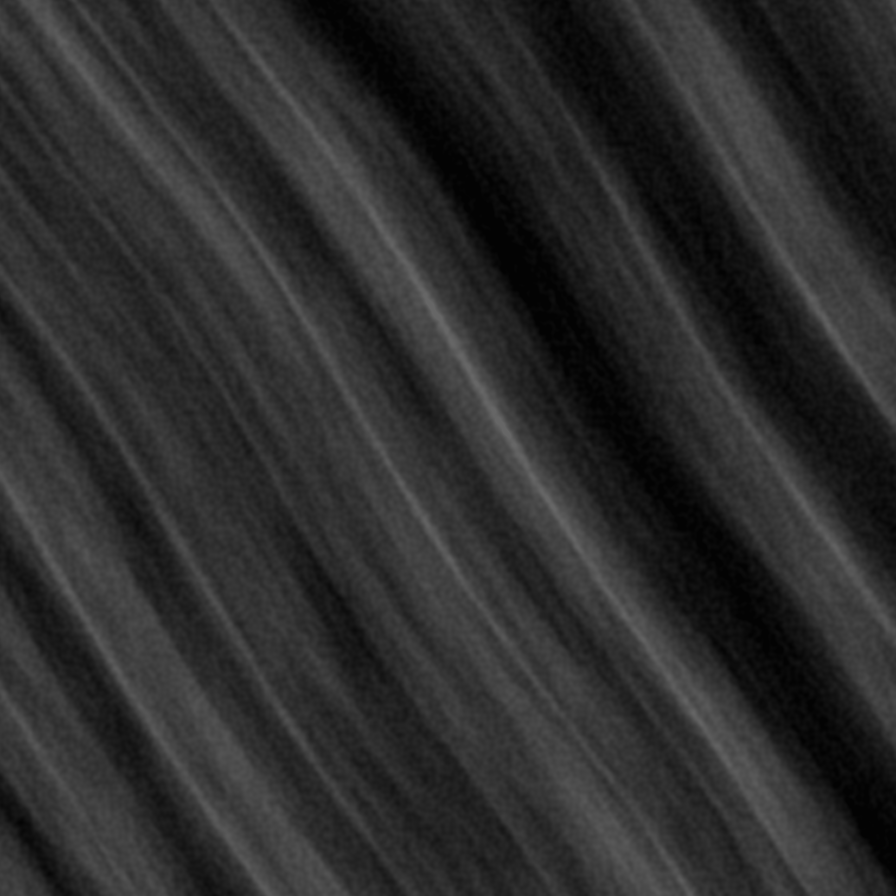
Write a Shadertoy shader that draws this texture.

```glsl
// Dark grey brushed folds: soft diagonal streaks with thin bright ridges and fine grain.

#define STREAK_DIR vec2(0.562, -0.827)
#define LIGHT_BASE 0.178
#define DARK_BASE 0.132
#define LIGHT_FOLD 0.034
#define DARK_FOLD 0.078
#define VALLEY_DEPTH 0.055
#define STREAK_GAIN vec4(0.095, 0.120, 0.078, 0.040)
#define RIDGE_GAIN 0.135
#define RIDGE_SPACING 0.0625
#define BEND 0.03
#define GRAIN 0.042

const float TAU = 6.2831853;

float hash(vec2 cell) {
    uvec2 q = uvec2(ivec2(cell)) * uvec2(1597u, 3812u);
    uint n = (q.x ^ q.y ^ (q.x >> 7)) * 747796u + 28913u;
    n = (n ^ (n >> 15)) * 739981u;
    n = (n ^ (n >> 13)) * 277803u;
    return float((n ^ (n >> 16)) & 65535u) / 65536.0;
}

float cornerSlope(vec2 cell, vec2 offset) {
    float angle = TAU * hash(cell);
    return dot(vec2(cos(angle), sin(angle)), offset);
}

float gradientNoise(vec2 p) {
    vec2 cell = floor(p), f = p - cell;
    vec2 blend = f * f * f * (f * (f * 6.0 - 15.0) + 10.0);
    vec2 e = vec2(1.0, 0.0);
    float low = mix(cornerSlope(cell, f), cornerSlope(cell + e.xy, f - e.xy), blend.x);
    float high = mix(cornerSlope(cell + e.yx, f - e.yx), cornerSlope(cell + e.xx, f - e.xx), blend.x);
    return mix(low, high, blend.y);
}

// Broad light and dark folds, tighter at the lower left and deeper at the upper right
float folds(float across) {
    float side = smoothstep(0.76, 0.9, across);
    float phase = 4.9 * (across - 0.76) - 2.65 * max(0.55 - across, 0.0);
    float valley = (across - 0.9) / 0.08;
    return mix(LIGHT_BASE, DARK_BASE, side)
         + mix(LIGHT_FOLD, DARK_FOLD, side) * cos(TAU * phase)
         - VALLEY_DEPTH * exp(-valley * valley);
}

// Octaves of drawn-out noise; finer ones are shorter and slightly turned
float streaks(float across, float along) {
    float sum = 0.0, freq = 10.0, stretch = 0.05;
    for (int i = 0; i < 4; i++) {
        float skew = 0.018 * (float(i) - 1.5) * along;
        vec2 p = vec2(across + skew, along * stretch) * freq;
        sum += STREAK_GAIN[i] * gradientNoise(p + float(i) * 23.7 + 3.3);
        freq *= 2.05;
        stretch *= 1.5;
    }
    return sum;
}

// Thin crests, alternately strong and faint, sharp on the near side and glowing on the far side
float ridges(float across, float along) {
    float sum = 0.0;
    for (int i = 0; i < 24; i++) {
        float id = float(i);
        float faint = mod(id, 2.0);
        float jitter = mix(0.35, 0.9, faint) * (hash(vec2(id, 71.0)) - 0.5);
        float sway = 0.01 * gradientNoise(vec2(along * 1.6, id * 3.7 + 0.4));
        float d = across - (id + 0.1 + jitter) * RIDGE_SPACING - sway;
        float core = exp(-d * d / 0.00003);
        float glow = exp(-max(d, 0.0) / 0.022) * smoothstep(-0.01, 0.005, d);
        float strength = mix(0.6, 1.0, hash(vec2(id, 29.0))) * mix(1.0, 0.4, faint);
        sum += strength * (0.6 * core + 0.4 * glow);
    }
    return sum;
}

void mainImage(out vec4 fragColor, in vec2 fragCoord) {
    vec2 uv = fragCoord / iResolution.y;
    float along = dot(uv, STREAK_DIR);
    float across = dot(uv, vec2(-STREAK_DIR.y, STREAK_DIR.x));
    across += BEND * gradientNoise(vec2(across * 1.3, along * 1.7) + 5.2);

    float tone = folds(across);
    float lit = smoothstep(0.0, 0.16, tone);
    tone += mix(0.4, 1.0, lit) * streaks(across, along);
    tone += RIDGE_GAIN * mix(0.15, 1.0, lit) * ridges(across, along);

    // Fine mottling, partly stretched along the streaks
    tone += 0.7 * GRAIN * gradientNoise(vec2(across * 110.0, along * 65.0));
    tone += GRAIN * gradientNoise(uv * 140.0);

    fragColor = vec4(vec3(clamp(tone, 0.012, 0.4)), 1.0);
}
```
